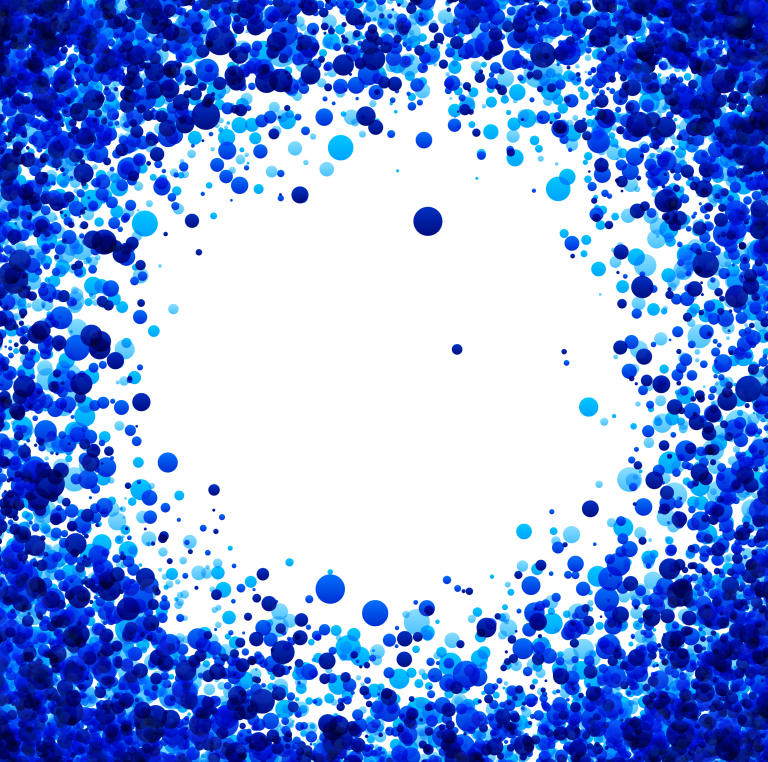
A Shadertoy shader for this background:

```glsl
// Blue translucent discs crowd the borders and corners around a white centre.
// Jittered grids of several scales scatter the discs; a radial density decides
// which cells are filled, and overlapping discs multiply into deeper blues.

const int LAYERS = 22;
const vec2 CLEARING_CENTRE = vec2(0.0, 0.01);
const float CLEARING_RADIUS = 0.245;
const float CORNER_RADIUS = 0.70;

// Sine-free hash: three values in 0..1 per cell and seed
vec3 hash3(vec2 cell, float seed) {
    vec3 q = fract(vec3(cell.xy, seed) * vec3(0.1031, 0.1030, 0.0973));
    q += dot(q, q.yxz + 33.33);
    return fract((q.xxy + q.yxx) * q.zyx);
}

// Chance that a disc exists at a position, growing towards the corners
float density(vec2 position) {
    float radius = length((position - CLEARING_CENTRE) * vec2(1.0, 1.06));
    float growth = (radius - CLEARING_RADIUS) / (CORNER_RADIUS - CLEARING_RADIUS);
    return pow(clamp(growth, 0.0, 1.0), 1.95);
}

// One of four blues, shaded from bottom (0) to top (1)
vec3 discTint(float choice, float height) {
    vec3 paleSky = mix(vec3(0.30, 0.76, 0.99), vec3(0.54, 0.87, 1.0), height);
    vec3 azure = mix(vec3(0.0, 0.64, 0.99), vec3(0.0, 0.78, 1.0), height);
    vec3 royal = mix(vec3(0.0, 0.18, 0.83), vec3(0.0, 0.44, 1.0), height);
    vec3 navy = mix(vec3(0.0, 0.05, 0.50), vec3(0.0, 0.19, 0.77), height);
    if (choice < 0.24) return paleSky;
    if (choice < 0.47) return azure;
    return choice < 0.80 ? royal : navy;
}

// Multiplies one grid of discs onto the colour below
vec3 addDiscLayer(vec3 below, vec2 point, float cellSize, float seed, float pixel) {
    vec2 shift = hash3(vec2(seed, 7.0), 3.0).xy * 9.0;
    vec2 grid = point / cellSize + shift;
    vec2 firstCell = floor(grid - 0.5);

    // Radii stay under half a cell, so four cells reach any point
    for (int k = 0; k < 4; k++) {
        vec2 cell = firstCell + vec2(k % 2, k / 2);
        vec3 place = hash3(cell, seed + 11.0);
        vec3 style = hash3(cell, seed + 67.0);
        vec2 centre = (cell + place.xy - shift) * cellSize;
        if (style.x > density(centre)) continue;

        float radius = cellSize * mix(0.11, 0.47, pow(place.z, 1.1));
        vec2 offset = point - centre;
        float coverage = 1.0 - smoothstep(-0.7 * pixel, 0.7 * pixel, length(offset) - radius);
        float height = clamp(0.5 + 0.5 * offset.y / radius, 0.0, 1.0);
        vec3 tint = discTint(style.y, height);
        vec3 blended = mix(below * tint, tint, 0.08);
        below = mix(below, blended, coverage);
    }
    return below;
}

void mainImage(out vec4 fragColor, in vec2 fragCoord) {
    vec2 point = (fragCoord - 0.5 * iResolution.xy) / iResolution.y;
    float pixel = 1.0 / iResolution.y;
    vec3 color = vec3(1.0);

    // Golden-ratio steps interleave coarse and fine layers
    for (int i = 0; i < LAYERS; i++) {
        float layer = float(i);
        float scale = fract(layer * 0.618 + 0.35);
        float cellSize = mix(0.014, 0.044, scale);
        color = addDiscLayer(color, point, cellSize, layer * 3.7 + 1.0, pixel);
    }
    fragColor = vec4(color, 1.0);
}
```
